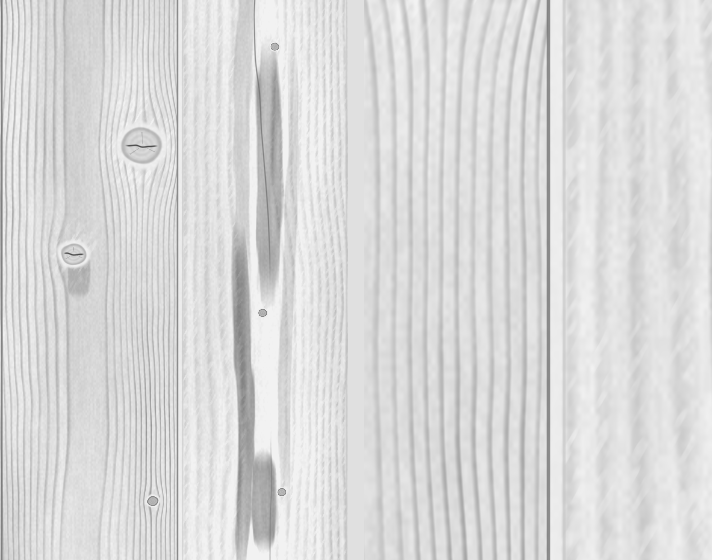
Left, the full canvas; right, a detail of the centre.
Reproduce this texture procedurally as a WebGL 1 fragment shader.

```glsl
precision highp float;
// Two whitewashed pine boards with growth rings, knots, stains and cracks.
// Rings are contours of a distance from each board's heart; the knots push
// that distance aside, and noise adds the fibres and the brushed flecks.
uniform vec2 u_resolution;

const float SEAM = 0.51;          // lengths are in canvas widths
const float LEFT_HEART = 0.222;
const float RIGHT_HEART = 0.755;
const float LEFT_TONE = 0.89;
const float RIGHT_TONE = 0.925;
const float LEFT_RING_DEPTH = 0.23;
const float RIGHT_RING_DEPTH = 0.13;
const float STAIN_DEPTH = 0.30;
const float MOTTLE_DEPTH = 0.10;
const float FIBRE_DEPTH = 0.035;
const float CRACK_TONE = 0.42;

float hash(vec2 p) {
  return fract(sin(dot(p, vec2(127.1, 311.7))) * 43758.545);
}

float noise(vec2 p) {
  vec2 i = floor(p), f = fract(p);
  f = f * f * (3.0 - 2.0 * f);
  return mix(mix(hash(i), hash(i + vec2(1.0, 0.0)), f.x),
             mix(hash(i + vec2(0.0, 1.0)), hash(i + 1.0), f.x), f.y);
}

// Soft-edged line: 1 on the line, 0 beyond its half width.
float stroke(float dist, float halfWidth) {
  float px = 1.0 / u_resolution.x;
  return 1.0 - smoothstep(halfWidth - 0.5 * px, halfWidth + px, abs(dist));
}

// Tall streak of darker wood with straight sides and frayed, fading ends.
float stain(vec2 p, vec2 centre, vec2 size) {
  vec2 e = abs(p - centre) / size;
  float ragged = 0.5 * noise(p * vec2(40.0, 5.0)) + 0.25 * noise(p * vec2(130.0, 14.0));
  float sides = 1.0 - smoothstep(0.75, 1.1, e.x + 0.6 * pow(e.y, 4.0) + ragged - 0.37);
  return sides * (1.0 - smoothstep(0.6, 1.1, e.y));
}

// Centre in xy and radius in z: three large knots left, three small right.
vec3 knotShape(float k, float side) {
  vec3 leftKnot = vec3(0.41 - 0.213 * mod(k, 2.0) + 0.015 * k,
                       1.19 - 0.31 * k - 0.2 * k * (k - 1.0), 0.056 - 0.02 * k);
  vec3 rightKnot = vec3(0.79 - 0.045 * mod(k, 2.0) + 0.01 * k,
                        1.475 - 0.765 * k + 0.125 * k * (k - 1.0), 0.012);
  return mix(leftKnot, rightKnot, side);
}

// Grey of a knot in x, coverage in y; d is the offset from its centre.
vec2 knotFace(vec2 d, float r) {
  float large = smoothstep(0.02, 0.03, r);
  float e = length(d * vec2(1.0, 1.12)) / r;
  e += 0.25 * (noise(d * 1.1 / r + r * 900.0) - 0.5);
  float tone = mix(0.7, 0.83, large) + 0.02 * sin(e * 22.0);
  tone -= mix(0.2, 0.13, large) * smoothstep(0.16, 0.0, abs(e - 0.92));
  tone = mix(tone, 0.93, smoothstep(0.95, 1.08, e));
  float spokes = smoothstep(0.13, 0.0, abs(sin(1.5 * atan(d.y, d.x) + 0.7)));
  tone -= 0.12 * large * spokes * step(e, 0.75);
  float split = stroke(d.y - 0.007 * (noise(vec2(d.x * 50.0, r)) - 0.5), 0.0013);
  tone = mix(tone, 0.3, large * split * (1.0 - smoothstep(0.6, 0.85, e)));
  return vec2(tone, 1.0 - smoothstep(1.12, 1.5, e));
}

// Darkness of the late wood: rise across the ring, then a crisp fall.
float rings(float phase, float start, float softness) {
  float f = fract(phase);
  float strength = mix(0.45, 1.0, hash(vec2(floor(phase), 7.0)));
  return strength * smoothstep(start, 0.9 - 0.5 * softness, f)
                  * (1.0 - smoothstep(1.0 - softness, 1.0, f));
}

void main() {
  vec2 p = gl_FragCoord.xy / u_resolution.x;
  float side = step(SEAM, p.x);

  // Knots bend the grain and are painted over it later.
  float grainX = p.x;
  vec2 face = vec2(0.0);
  float brushed = 0.0;
  for (int i = 0; i < 3; i++) {
    vec3 knot = knotShape(float(i), side);
    vec2 d = p - knot.xy;
    vec2 reach = d / (knot.z * vec2(1.7, 2.3));
    float push = exp(-dot(reach, reach));
    grainX -= 0.85 * push * d.x;
    brushed = max(brushed, push);
    vec2 paint = knotFace(d, knot.z);
    face = mix(face, paint, step(face.y, paint.y));
  }

  // Slow waves, which straighten out towards the seam.
  float loose = smoothstep(0.0, 0.16, abs(p.x - SEAM));
  grainX += loose * 0.06 * (noise(vec2(p.x * 4.0, p.y * 2.6) + 3.0) - 0.5);
  grainX += 0.004 * (noise(p * vec2(18.0, 11.0)) - 0.5);

  // Growth rings crowd together away from the heart.
  float fromHeart = grainX - mix(LEFT_HEART, RIGHT_HEART, side);
  float d = abs(fromHeart);
  float leftRings = rings(d * (23.0 + 95.0 * d) + 0.3 * step(fromHeart, 0.0), 0.45, 0.2);
  float rightRings = rings(d * (20.0 + 25.0 * d) * (fromHeart > 0.0 ? 1.6 : 1.0), 0.25, 0.3);
  float outside = smoothstep(0.035, 0.06, d);
  float fade = 0.5 + 0.8 * noise(p * vec2(9.0, 5.0));

  // Diagonal flecks cross the late wood of the right board.
  vec2 slant = vec2(p.x * 0.85 - p.y * 0.5, p.x * 0.5 + p.y * 0.85);
  float flecks = smoothstep(0.45, 0.8, noise(slant * vec2(190.0, 45.0)));
  float leftWood = LEFT_TONE - LEFT_RING_DEPTH * leftRings * outside * fade;
  leftWood -= 0.035 * (1.0 - smoothstep(0.045, 0.065, d));
  float rightWood = RIGHT_TONE - RIGHT_RING_DEPTH * rightRings * outside * (1.0 - 0.6 * flecks);
  float grey = mix(leftWood, rightWood, side);

  // Stains: dark streaks low, high and beside a knot, then paler ones.
  float sway = 0.012 * sin(p.y * 4.0);
  float dark = stain(p, vec2(0.693 + sway, 0.47), vec2(0.026, 0.56));
  dark = max(dark, stain(p, vec2(0.768 - 0.5 * sway, 1.11), vec2(0.036, 0.4)));
  dark = max(dark, 1.15 * stain(p, vec2(0.757, 0.17), vec2(0.036, 0.15)));
  float pale = stain(p, vec2(0.705 + sway, 1.3), vec2(0.024, 0.6));
  pale = max(pale, stain(p, vec2(0.83 - sway, 0.8), vec2(0.02, 0.75)));
  float stains = side * max(dark, 0.4 * pale);
  stains += (1.0 - side) * 0.4 * stain(p, vec2(0.224, 0.82), vec2(0.032, 0.07));
  grey -= STAIN_DEPTH * stains * (0.75 + 0.45 * noise(p * vec2(70.0, 6.0)));

  // Broad mottling, fine fibres and brushed wood about the knots.
  grey += MOTTLE_DEPTH * (noise(p * vec2(5.0, 1.6) + 9.0) - 0.5);
  grey += 0.04 * (noise(p * vec2(22.0, 2.5)) - 0.5);
  grey += FIBRE_DEPTH * (noise(p * vec2(190.0, 18.0)) - 0.5);
  grey += 0.04 * (noise(p * vec2(230.0, 150.0)) - 0.5);
  grey += 0.08 * brushed * (flecks - 0.2);
  grey = mix(grey, face.x + 0.03 * (noise(p * 150.0) - 0.5), face.y);

  // Long hairline crack in the right board.
  float crackX = 0.778 - 0.046 * smoothstep(0.8, 1.6, p.y) + 0.006 * (noise(vec2(p.y * 9.0, 2.0)) - 0.5);
  float crackSpan = smoothstep(0.75, 0.95, p.y) + 0.6 * smoothstep(0.4, 0.25, p.y);
  grey = mix(grey, CRACK_TONE, 0.75 * crackSpan * stroke(p.x - crackX, 0.001));

  // Seam with a pale bevel, and the outer board edges.
  grey = mix(grey, 0.93, 0.7 * stroke(p.x - SEAM - 0.007, 0.005));
  grey = mix(grey, 0.76, 0.6 * stroke(p.x - SEAM - 0.015, 0.0012));
  grey = mix(grey, CRACK_TONE, 0.75 * stroke(p.x - SEAM, 0.0014));
  grey = mix(grey, CRACK_TONE, 0.8 * stroke(p.x - 0.005, 0.0018));
  grey = mix(grey, 0.75, 0.6 * stroke(p.x - 0.996, 0.002));

  gl_FragColor = vec4(vec3(clamp(grey, 0.0, 0.95)), 1.0);
}
```
